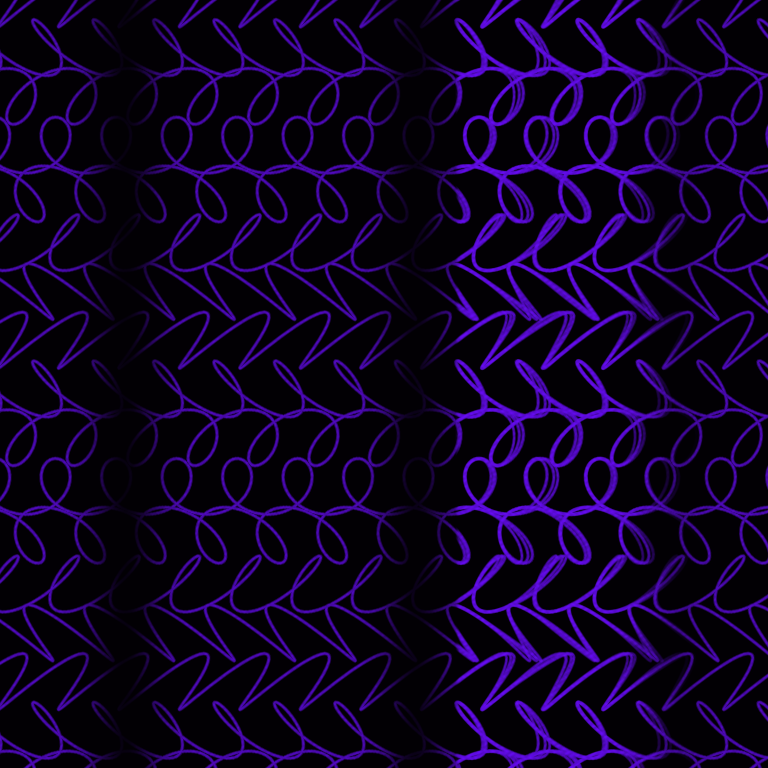
Write a three.js fragment shader that draws this pattern.

```glsl
varying vec2 vUv;

const float TAU = 6.2831853;
const vec3 GROUND = vec3(0.006, 0.0, 0.014);
const vec3 VIOLET = vec3(0.385, 0.045, 0.92);
const int SEGMENTS = 32;

// Looping wave at turn t, relative to the row centre
vec2 loopPoint(float t, float phase, float pitch, vec2 radius) {
  float angle = TAU * t;
  return vec2(pitch * t + radius.x * sin(angle + phase), radius.y * cos(angle));
}

float segmentDistance(vec2 p, vec2 a, vec2 b) {
  vec2 pa = p - a;
  vec2 ba = b - a;
  float h = clamp(dot(pa, ba) / max(dot(ba, ba), 1e-9), 0.0, 1.0);
  return length(pa - ba * h);
}

float waveDistance(vec2 p, float phase, float pitch, vec2 radius) {
  float start = p.x / pitch - 0.6;
  float nearest = 1.0;
  vec2 a = loopPoint(start, phase, pitch, radius);
  for (int i = 1; i <= SEGMENTS; i++) {
    float t = start + 1.2 * float(i) / float(SEGMENTS);
    vec2 b = loopPoint(t, phase, pitch, radius);
    nearest = min(nearest, segmentDistance(p, a, b));
    a = b;
  }
  return nearest;
}

// Ink of the two rows that can reach p; the phase cycles every seven rows
float waveRows(vec2 p, float pitch, float rowGap, vec2 radius) {
  float upperRow = floor(-p.y / rowGap);
  float ink = 0.0;
  for (int i = 0; i < 2; i++) {
    float row = upperRow + float(i);
    float phase = TAU * mod(3.0 * row + 4.5, 7.0) / 7.0;
    vec2 local = p + vec2(0.0, row * rowGap);
    float d = waveDistance(local, phase, pitch, radius);
    ink = max(ink, 1.0 - smoothstep(0.0004, 0.0034, d));
  }
  return ink;
}

float valley(float x, float centre, float width) {
  float s = (x - centre) / width;
  return exp(-s * s);
}

// Faint beading of the stroke from layered sines
float beading(vec2 p) {
  float s = sin(p.x * 710.0 + 2.0 * sin(p.y * 530.0)) + sin(p.y * 890.0 - p.x * 370.0);
  return 0.95 + 0.04 * s;
}

void main() {
  float pitch = 1.0 / 12.7;
  float rowGap = 1.0 / 15.75;
  vec2 radius = vec2(0.0365);
  vec2 p = vUv - vec2(0.0725, 0.938);

  // Single strokes, fading in two vertical bands
  float fade = 1.0 - 0.93 * valley(vUv.x, 0.163, 0.043);
  fade *= 1.0 - 0.88 * valley(vUv.x, 0.541, 0.040);
  fade = mix(fade, 1.0, smoothstep(0.592, 0.600, vUv.x));
  fade *= 1.0 - 0.3 * valley(vUv.x, 0.875, 0.035);
  float ink = 0.78 * fade * waveRows(p, pitch, rowGap, radius);

  // Retraced strokes: abrupt on the left, dying away to the right
  float retrace = smoothstep(0.592, 0.600, vUv.x) * (1.0 - smoothstep(0.76, 0.925, vUv.x));
  if (retrace > 0.0) {
    float spread = 0.65 + 0.35 * cos(TAU * (vUv.x - 0.703) / (2.0 * pitch));
    for (int i = 0; i < 2; i++) {
      float side = 2.0 * float(i) - 1.0;
      vec2 copyRadius = radius * vec2(1.0 + spread * (0.12 * side - 0.05), 1.0);
      vec2 shift = vec2(0.0035 * side * spread, 0.0);
      float copyInk = 0.8 * retrace * waveRows(p - shift, pitch, rowGap, copyRadius);
      ink = 1.0 - (1.0 - ink) * (1.0 - copyInk);
    }
  }

  gl_FragColor = vec4(GROUND + VIOLET * ink * beading(vUv), 1.0);
}
```
